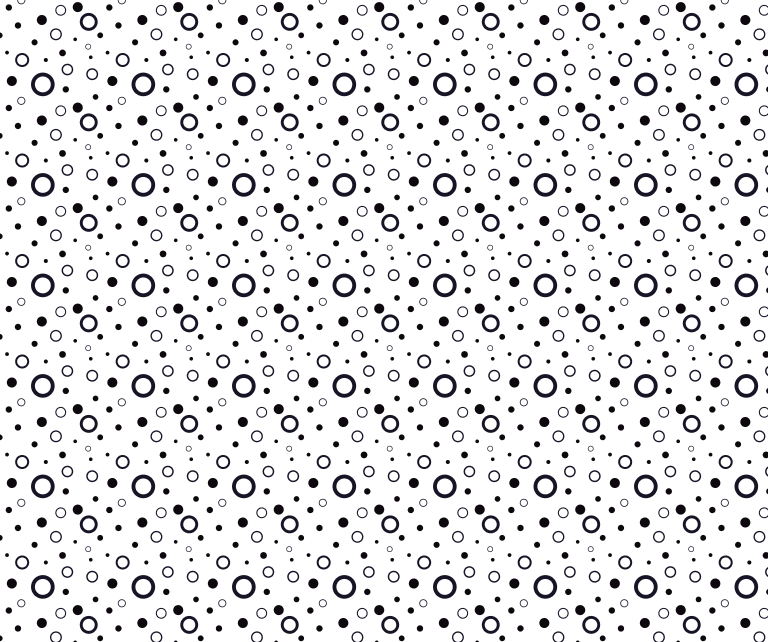
Write a Shadertoy shader that draws this pattern.

```glsl
const vec3 PAPER = vec3(1.0);
const vec3 DOT_INK = vec3(0.05, 0.03, 0.05);
const vec3 RING_INK = vec3(0.09, 0.08, 0.15);

const float CANVAS_WIDTH = 1152.0; // design units across the canvas
const float TILE = 150.75;         // side of one repeat in design units

// Centre x, centre y, middle radius, half line width
const vec4 RINGS[9] = vec4[9](
    vec4(132.5, 106.6, 14.8, 2.9), vec4(50.6, 12.8, 11.2, 2.2),
    vec4(1.4, 31.5, 7.9, 1.0),     vec4(101.5, 70.0, 9.0, 1.5),
    vec4(18.6, 84.3, 7.6, 1.1),    vec4(55.8, 91.3, 7.8, 1.1),
    vec4(8.6, 146.2, 7.3, 0.8),    vec4(49.8, 50.0, 3.8, 0.5),
    vec4(100.2, 131.2, 5.4, 0.6));

// Centre x, centre y, radius
const vec3 DOTS[14] = vec3[14](
    vec3(131.0, 10.0, 7.5), vec3(34.1, 141.4, 7.5), vec3(86.0, 101.5, 7.5),
    vec3(95.2, 18.2, 4.7),  vec3(120.1, 43.5, 4.5), vec3(67.8, 33.0, 4.3),
    vec3(30.3, 39.0, 2.7),  vec3(11.3, 59.4, 5.0),  vec3(78.8, 58.9, 2.8),
    vec3(53.6, 65.9, 2.7),  vec3(137.0, 70.0, 3.0), vec3(16.2, 114.1, 4.7),
    vec3(60.8, 125.4, 4.2), vec3(81.5, 142.0, 4.7));

// Distance to the nearest repeat of a centre
float repeatedDistance(vec2 p, vec2 centre, float tile) {
    vec2 d = p - centre;
    return length(d - tile * floor(d / tile + 0.5));
}

float discCoverage(float dist, float radius, float pixel) {
    return clamp(0.5 + (radius - dist) / pixel, 0.0, 1.0);
}

// Outer disc minus inner disc keeps lines thinner than a pixel light
float ringCoverage(float dist, float radius, float halfWidth, float pixel) {
    return discCoverage(dist, radius + halfWidth, pixel)
         - discCoverage(dist, radius - halfWidth, pixel);
}

void mainImage(out vec4 fragColor, in vec2 fragCoord) {
    // Design space is anchored at the canvas centre, with y downwards
    float pixel = CANVAS_WIDTH / iResolution.x;
    vec2 p = (fragCoord - 0.5 * iResolution.xy) * vec2(pixel, -pixel)
           + vec2(192.0, 160.0);

    float ringMask = 0.0;
    for (int i = 0; i < RINGS.length(); i++) {
        vec4 ring = RINGS[i];
        float dist = repeatedDistance(p, ring.xy, TILE);
        ringMask = max(ringMask, ringCoverage(dist, ring.z, ring.w, pixel));
    }

    float dotMask = 0.0;
    for (int i = 0; i < DOTS.length(); i++) {
        vec3 spot = DOTS[i];
        float dist = repeatedDistance(p, spot.xy, TILE);
        dotMask = max(dotMask, discCoverage(dist, spot.z, pixel));
    }

    vec3 color = mix(PAPER, RING_INK, ringMask);
    fragColor = vec4(mix(color, DOT_INK, dotMask), 1.0);
}
```
